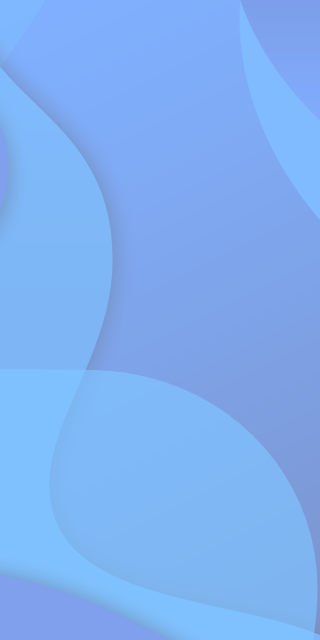
A Shadertoy shader for this background:

```glsl
// Layered translucent blue waves with soft shadows over a diagonal gradient.

const int CURVE_STEPS = 20;
const vec3 SKY_TOP = vec3(0.50, 0.69, 1.0);
const vec3 SKY_BOTTOM = vec3(0.49, 0.605, 0.85);
const vec3 PALE_BLUE = vec3(0.50, 0.73, 1.0);
const vec3 WAVE_TOP = vec3(0.50, 0.73, 0.99);
const vec3 WAVE_BOTTOM = vec3(0.495, 0.715, 0.96);
const vec3 GLASS = vec3(0.50, 0.785, 1.02);
const vec3 PERIWINKLE = vec3(0.50, 0.625, 0.93);
const vec3 SHADOW = vec3(0.44, 0.53, 0.68);

// Point on a cubic Bezier curve.
vec2 bezier(vec2 a, vec2 b, vec2 c, vec2 d, float t) {
    float s = 1.0 - t;
    return s * s * s * a + 3.0 * s * t * (s * b + t * c) + t * t * t * d;
}

float segmentDistance(vec2 p, vec2 a, vec2 b) {
    vec2 ab = b - a;
    float h = clamp(dot(p - a, ab) / dot(ab, ab), 0.0, 1.0);
    return length(p - a - h * ab);
}

// Signed distance to a falling curve, negative on its left side.
float curveEdge(vec2 p, vec2 a, vec2 b, vec2 c, vec2 d) {
    float nearest = 1e3;
    float side = 1.0;
    vec2 from = a;
    for (int i = 1; i <= CURVE_STEPS; i++) {
        vec2 to = bezier(a, b, c, d, float(i) / float(CURVE_STEPS));
        nearest = min(nearest, segmentDistance(p, from, to));
        if ((from.y > p.y) != (to.y > p.y)) {
            float crossing = mix(from.x, to.x, (p.y - from.y) / (to.y - from.y));
            if (p.x < crossing) side = -side;
        }
        from = to;
    }
    return side * nearest;
}

// Joins two consecutive curve pieces into one edge.
float joinEdges(float a, float b) {
    float nearest = min(abs(a), abs(b));
    return min(a, b) < 0.0 ? -nearest : nearest;
}

float coverage(float d, float pixel) {
    return 1.0 - smoothstep(-0.7 * pixel, 0.7 * pixel, d);
}

vec3 castShadow(vec3 base, float d, float width, float strength) {
    float fade = 1.0 - clamp(d / width, 0.0, 1.0);
    return mix(base, SHADOW, strength * fade * fade);
}

float waveEdge(vec2 p) {
    float d = curveEdge(p, vec2(-0.1, 0.085), vec2(-0.065, 0.128), vec2(-0.03, 0.171), vec2(0.005, 0.214));
    d = joinEdges(d, curveEdge(p, vec2(0.005, 0.214), vec2(0.143, 0.378), vec2(0.352, 0.482), vec2(0.352, 0.812)));
    d = joinEdges(d, curveEdge(p, vec2(0.352, 0.812), vec2(0.352, 1.094), vec2(0.154, 1.302), vec2(0.154, 1.516)));
    d = joinEdges(d, curveEdge(p, vec2(0.154, 1.516), vec2(0.154, 1.883), vec2(0.69, 1.859), vec2(1.0, 1.984)));
    return joinEdges(d, curveEdge(p, vec2(1.0, 1.984), vec2(1.04, 2.0), vec2(1.08, 2.016), vec2(1.12, 2.032)));
}

float domeEdge(vec2 p) {
    float d = curveEdge(p, vec2(-0.078, 1.1535), vec2(0.05, 1.1545), vec2(0.18, 1.155), vec2(0.286, 1.156));
    d = joinEdges(d, curveEdge(p, vec2(0.286, 1.156), vec2(0.69, 1.161), vec2(0.992, 1.471), vec2(0.992, 1.836)));
    return joinEdges(d, curveEdge(p, vec2(0.992, 1.836), vec2(0.992, 1.927), vec2(0.979, 2.005), vec2(0.964, 2.083)));
}

void mainImage(out vec4 fragColor, in vec2 fragCoord) {
    // One unit is the canvas width; y runs downward from 0 to 2.
    vec2 uv = fragCoord / iResolution.xy;
    vec2 p = vec2(uv.x, 2.0 * (1.0 - uv.y));
    vec2 mirrored = vec2(1.0 - p.x, p.y);
    float pixel = max(1.0 / iResolution.x, 2.0 / iResolution.y);

    // Diagonal background
    float slope = clamp((0.5 * p.x + p.y) / 2.0, 0.0, 1.2);
    vec3 color = mix(SKY_TOP, SKY_BOTTOM, pow(slope, 1.3));

    // Faint upper left corner
    float corner = curveEdge(p, vec2(0.16, -0.03), vec2(0.1, 0.07), vec2(0.05, 0.14), vec2(-0.02, 0.24));
    color = mix(color, PALE_BLUE, 0.75 * coverage(corner, pixel));

    // Crescent in the upper right
    float outer = curveEdge(mirrored, vec2(0.247, -0.026), vec2(0.276, 0.247), vec2(0.161, 0.521), vec2(-0.042, 0.734));
    float inner = curveEdge(mirrored, vec2(0.258, -0.026), vec2(0.206, 0.143), vec2(0.102, 0.286), vec2(-0.042, 0.417));
    color = mix(color, PALE_BLUE, coverage(outer, pixel));
    vec3 innerColor = mix(vec3(0.49, 0.625, 0.92), vec3(0.50, 0.67, 0.98), smoothstep(0.0, 0.35, p.y));
    color = mix(color, innerColor, coverage(inner, pixel));

    // Main wave and its shadow
    float wave = waveEdge(p);
    color = castShadow(color, wave, 0.085, 0.45);
    vec3 waveColor = mix(WAVE_TOP, WAVE_BOTTOM, smoothstep(0.2, 1.0, p.y));
    color = mix(color, waveColor, coverage(wave, pixel));

    // Disc at the left edge
    float disc = length(p - vec2(-0.299, 0.523)) - 0.326;
    float discShadow = length(p - vec2(-0.299, 0.545)) - 0.326;
    color = castShadow(color, discShadow, 0.075, 0.4);
    color = mix(color, PERIWINKLE, coverage(disc, pixel));

    // Translucent dome
    color = mix(color, GLASS, 0.62 * coverage(domeEdge(p), pixel));

    // Hill at the bottom left
    float hill = curveEdge(p, vec2(-0.078, 1.786), vec2(0.13, 1.807), vec2(0.365, 1.901), vec2(0.625, 2.057));
    color = castShadow(color, hill, 0.075, 0.45);
    color = mix(color, PERIWINKLE, coverage(hill, pixel));

    fragColor = vec4(clamp(color, 0.0, 1.0), 1.0);
}
```
